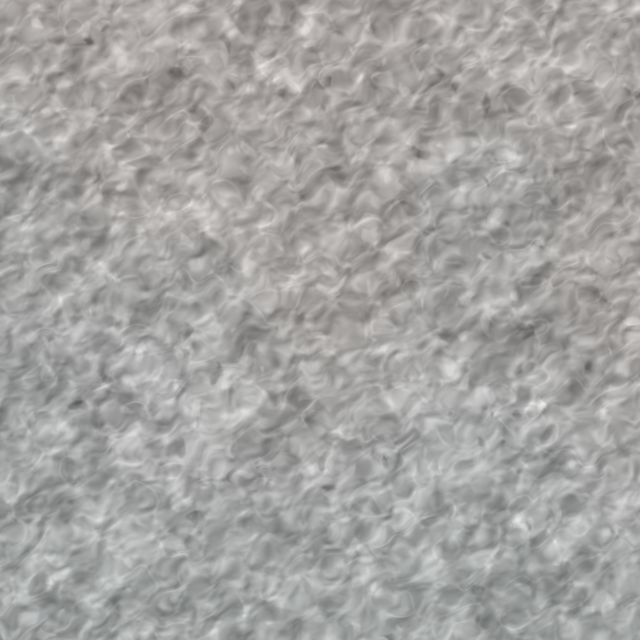
A Shadertoy shader for this texture:

```glsl
const vec3 STONE_GRAY = vec3(0.640, 0.638, 0.633);
const vec3 WARM_TINT = vec3(0.014, -0.001, -0.007);
const vec3 COOL_TINT = vec3(-0.010, 0.003, 0.006);
const float GRAIN_ANGLE = 0.55;

float hash(vec2 p) {
    return fract(sin(dot(p, vec2(127.1, 311.7))) * 43758.5453);
}

vec2 hash2(vec2 p) {
    return vec2(hash(p), hash(p + 57.3));
}

mat2 rotation(float angle) {
    float c = cos(angle), s = sin(angle);
    return mat2(c, -s, s, c);
}

// Smooth value noise centred on zero
float noise(vec2 p) {
    vec2 cell = floor(p);
    vec2 f = fract(p);
    f = f * f * (3.0 - 2.0 * f);
    float low = mix(hash(cell), hash(cell + vec2(1, 0)), f.x);
    float high = mix(hash(cell + vec2(0, 1)), hash(cell + vec2(1, 1)), f.x);
    return mix(low, high, f.y) - 0.5;
}

vec2 warp(vec2 p, float frequency, float amount) {
    vec2 q = p * frequency;
    return p + amount * vec2(noise(q + 13.7), noise(q + 71.2));
}

// Thin curved veins along the zero level of the noise
float veins(vec2 p, float width) {
    return 1.0 - smoothstep(0.0, width, abs(noise(p)));
}

// Difference of heights along the light direction
float relief(vec2 p, vec2 lightStep) {
    return noise(p + lightStep) - noise(p - lightStep);
}

// Scattered angular chips, one candidate per grid cell
float chips(vec2 p, float density, float minRadius, float maxRadius, float blur) {
    vec2 home = floor(p);
    float cover = 0.0;
    for (int y = -1; y <= 1; y++) {
        for (int x = -1; x <= 1; x++) {
            vec2 cell = home + vec2(x, y);
            vec2 rnd = hash2(cell + 19.1);
            vec2 d = rotation(6.283 * rnd.x) * (p - cell - hash2(cell));
            d = abs(d * vec2(0.8, 1.25));
            float shape = max(max(d.x, d.y), 0.75 * (d.x + d.y));
            float radius = mix(minRadius, maxRadius, rnd.y * rnd.y);
            float chip = 1.0 - smoothstep(radius - blur, radius + blur, shape);
            float strength = 0.5 + 0.5 * hash(cell + 83.4);
            cover = max(cover, chip * strength * step(hash(cell + 41.6), density));
        }
    }
    return cover;
}

// Layered mineral grains, slightly drawn out along one direction
float grainTone(vec2 p) {
    vec2 q = rotation(GRAIN_ANGLE) * warp(p, 38.0, 0.016);
    q *= vec2(0.75, 1.15);
    float tone = 0.05 * noise(p * 6.0);
    tone += 0.10 * noise(q * 21.0 + 5.0);
    tone += 0.18 * noise(q * 52.0 + 31.0);
    tone += 0.13 * noise(q * 108.0 + 67.0);
    tone += 0.05 * noise(q * 190.0 + 11.0);
    tone += 0.05 * (veins(q * 40.0 + 90.0, 0.16) - 0.35);
    tone += 0.09 * relief(q * 70.0 + 23.0, vec2(-0.1, 0.3));
    return tone;
}

void mainImage(out vec4 fragColor, in vec2 fragCoord) {
    vec2 p = fragCoord / iResolution.y;
    vec2 ragged = warp(warp(p, 48.0, 0.014), 110.0, 0.006);

    // Pale crystals and dark pits over the grain
    float tone = grainTone(p);
    tone += 0.09 * chips(ragged * 34.0, 0.45, 0.15, 0.42, 0.14);
    tone += 0.06 * chips(ragged * 13.0 + 7.0, 0.22, 0.12, 0.38, 0.10);
    tone -= 0.14 * chips(ragged * 22.0 + 3.0, 0.13, 0.10, 0.26, 0.10);

    // Warm cast above, cool cast below
    float warmth = smoothstep(0.0, 1.0, p.y + 0.5 * noise(p * 4.0));
    vec3 color = STONE_GRAY + tone + mix(COOL_TINT, WARM_TINT, warmth);
    fragColor = vec4(clamp(color, 0.0, 1.0), 1.0);
}
```
